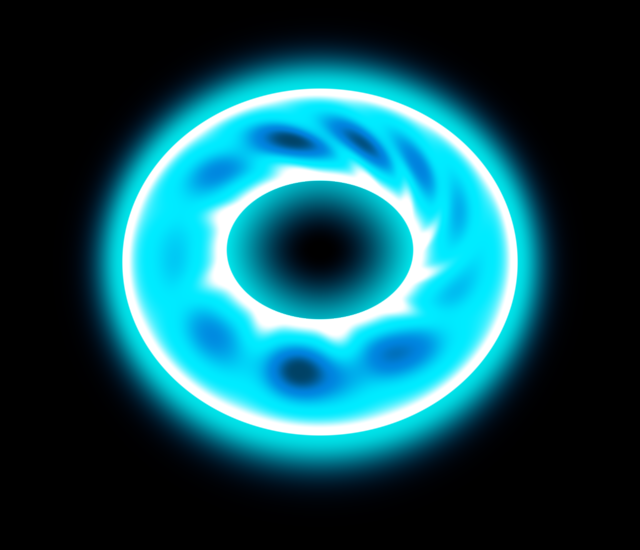
A WebGL 2 fragment shader for this background:

```glsl
#version 300 es
precision highp float;
uniform vec2 u_resolution;
out vec4 fragColor;

#define OUTER_CENTER vec2(0.0, 0.0236)
#define OUTER_RADII vec2(0.3594, 0.3154)
#define INNER_CENTER vec2(0.0, 0.0456)
#define INNER_RADII vec2(0.1695, 0.1261)
#define GLOW_LEVEL 0.91
#define GLOW_WIDTH 0.051
#define LOBES 10.0
#define DARKNESS 0.74
#define TEAL vec3(0.0, 0.26, 0.40)
#define BLUE vec3(0.0, 0.51, 0.87)
#define CYAN vec3(0.0, 0.92, 1.0)

float hash(vec2 p) {
    return fract(sin(dot(p, vec2(127.1, 311.7))) * 43758.5453);
}

float noise(vec2 p) {
    vec2 i = floor(p), f = fract(p);
    f = f * f * (3.0 - 2.0 * f);
    return mix(mix(hash(i), hash(i + vec2(1, 0)), f.x),
               mix(hash(i + vec2(0, 1)), hash(i + vec2(1, 1)), f.x), f.y);
}

// Approximate signed distance to an axis-aligned ellipse
float ellipse(vec2 p, vec2 radii) {
    float k = length(p / radii);
    return k * (k - 1.0) / max(length(p / (radii * radii)), 1e-4);
}

// Dim light leans towards blue, bright light towards cyan
vec3 glowColor(float g) {
    return vec3(0.0, pow(g, 1.28), g);
}

vec3 energyColor(float e) {
    vec3 c = mix(TEAL, BLUE, smoothstep(0.0, 0.32, e));
    c = mix(c, CYAN, smoothstep(0.28, 0.68, e));
    return mix(c, vec3(1.0), smoothstep(0.68, 1.02, e));
}

// Swirling plasma: t runs from the inner rim (0) to the outer rim (1)
vec3 plasma(float angle, float t) {
    float shear = 0.25 + 0.9 * max(0.0, cos(angle - 0.9));
    float swirl = angle - shear * (t - 0.5);
    float warp = 0.7 + 2.3 * cos(swirl - 2.5) + 0.6 * cos(2.0 * swirl - 2.6);
    float lobe = 0.5 + 0.5 * cos(LOBES * (swirl - 0.82) + warp);

    // Dark patches gather at the top and bottom of the band
    float cloud = noise(4.0 * vec2(cos(swirl), sin(swirl)) + 1.5 * t);
    float s = sin(angle);
    float depth = 0.3 + 0.7 * s * s;
    float x = (t - 0.5) / 0.24;
    float dark = depth * exp(-x * x) * (0.38 + 0.55 * lobe + 0.2 * (cloud - 0.5));

    // Bright rims and the filaments leaving the inner one
    float rims = 0.62 * exp(-9.0 * t) + 0.62 * exp(-13.0 * (1.0 - t));
    float filaments = 0.3 * pow(1.0 - lobe, 3.0) * exp(-3.5 * t);
    return energyColor(0.72 - DARKNESS * dark + rims + filaments);
}

void main() {
    vec2 p = (gl_FragCoord.xy - 0.5 * u_resolution) / u_resolution.y;
    float px = 1.0 / u_resolution.y;
    vec2 po = p - OUTER_CENTER, pi = p - INNER_CENTER;
    float outer = ellipse(po, OUTER_RADII);
    float inner = ellipse(pi, INNER_RADII);

    // Outer halo, wider above and below
    float ny = po.y / max(length(po), 1e-4);
    float halo = max(outer, 0.0) / (GLOW_WIDTH + 0.012 * ny * ny - 0.004 * ny);
    vec3 color = glowColor(GLOW_LEVEL * exp(-halo * halo));

    // Hole, lit from its rim and dark in the middle
    float r = length(pi / INNER_RADII);
    float hy = pi.y / max(length(pi), 1e-4);
    float light = smoothstep(0.08, 1.2, r) * mix(1.0, 0.82, hy * hy);
    color = mix(color, glowColor(light), step(inner, 0.0));

    // Ring between the two ellipses
    float fromInner = max(r - 1.0, 0.0) * 0.47;
    float fromOuter = max(1.0 - length(po / OUTER_RADII), 0.0);
    float t = fromInner / max(fromInner + fromOuter, 1e-4);
    vec2 q = (p - 0.5 * (OUTER_CENTER + INNER_CENTER)) * vec2(1.0, 1.14);
    float ring = smoothstep(-px, px, inner) * smoothstep(px, -px, outer);
    color = mix(color, plasma(atan(q.y, q.x), t), ring);

    fragColor = vec4(color, 1.0);
}
```
